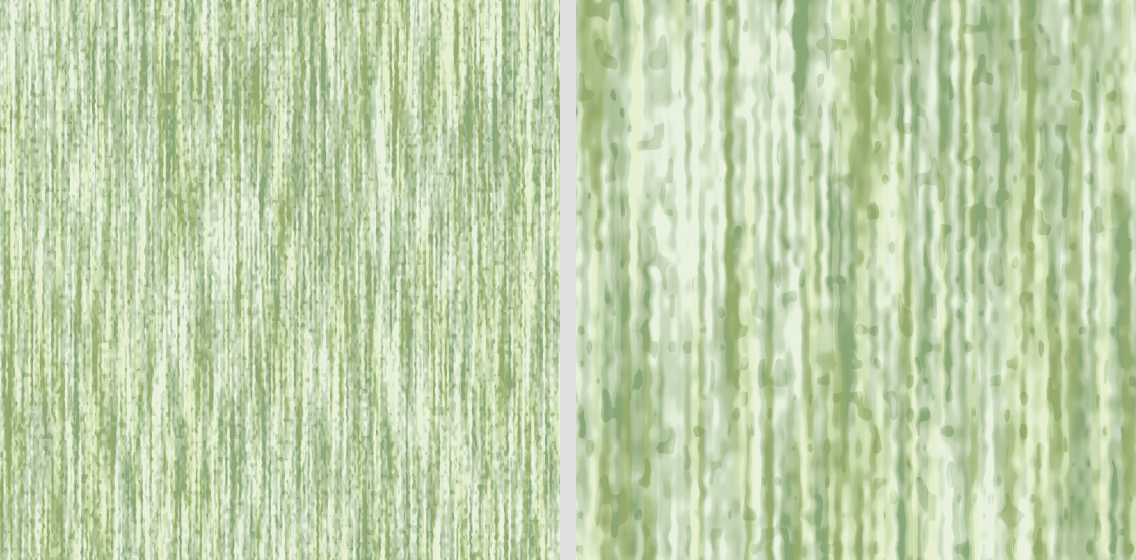
Left, the full canvas; right, a detail of the centre.
Give the GLSL for this texture, as a WebGL 1 fragment shader.

```glsl
precision highp float;
// Green brushed grass-cloth: fine vertical streaks with ragged edges and flecks.
// Stretched value noise at several widths sums to one tone, which is coloured
// by a cool and a warm green ramp; a separate streak noise picks the ramp.
uniform vec2 u_resolution;

float hash(vec2 cell) {
  vec3 q = fract(vec3(cell.xyx) * 0.1031);
  q += dot(q, q.yzx + 33.33);
  return fract((q.x + q.y) * q.z);
}

// Smooth value noise from 0 to 1
float noise(vec2 p) {
  vec2 cell = floor(p);
  vec2 f = fract(p);
  f = f * f * (3.0 - 2.0 * f);
  float low = mix(hash(cell), hash(cell + vec2(1.0, 0.0)), f.x);
  float high = mix(hash(cell + vec2(0.0, 1.0)), hash(cell + 1.0), f.x);
  return mix(low, high, f.y);
}

// Noise centred on zero; every column of cells starts at its own height
float streaks(vec2 p, vec2 cells, float seed) {
  vec2 q = p * cells + seed;
  float column = floor(q.x);
  float f = fract(q.x);
  float left = noise(vec2(column * 7.0, q.y + 40.0 * hash(vec2(column, seed))));
  float right = noise(vec2((column + 1.0) * 7.0,
                           q.y + 40.0 * hash(vec2(column + 1.0, seed))));
  return mix(left, right, smoothstep(0.1, 0.9, f)) - 0.5;
}

// Four-stop ramp over the tone, measured in standard deviations
vec3 ramp(float tone, vec3 deep, vec3 middle, vec3 light, vec3 pale) {
  vec3 color = mix(deep, middle, smoothstep(-2.1, -0.7, tone));
  color = mix(color, light, smoothstep(-0.7, 0.3, tone));
  return mix(color, pale, smoothstep(0.3, 1.7, tone));
}

void main() {
  vec2 uv = gl_FragCoord.xy / u_resolution.y;

  // Ragged edges: small sideways shifts that change quickly with height
  vec2 p = uv;
  p.x += 0.0017 * (noise(uv * vec2(90.0, 150.0) + 11.0) - 0.5);

  // Tone from faint wide bands down to strong hairline streaks and grain
  float patches = noise(uv * vec2(16.0, 5.0) + 53.0);
  float tone = 0.24 * (patches - 0.5);
  tone += 0.36 * streaks(p, vec2(52.0, 5.0), 3.0);
  tone += 0.60 * streaks(p, vec2(125.0, 7.0), 17.0);
  tone += 1.15 * streaks(p, vec2(245.0, 11.0), 29.0);
  tone += 0.60 * (noise(p * vec2(235.0, 115.0) + 71.0) - 0.5);
  tone = tone / 0.31 + 0.06;

  // Short dark flecks, denser in some patches, and thin pale threads
  float fleck = noise(p * vec2(205.0, 100.0) + 131.0);
  tone -= 1.2 * smoothstep(0.74, 0.84, fleck + 0.2 * (noise(uv * 9.0) - 0.5));
  float thread = streaks(p, vec2(215.0, 6.0), 47.0);
  tone += 0.8 * smoothstep(0.24, 0.36, thread);

  // Cool sage and warm yellow-green dyes
  vec3 cool = ramp(tone, vec3(0.54, 0.66, 0.47), vec3(0.69, 0.77, 0.61),
                   vec3(0.78, 0.845, 0.73), vec3(0.91, 0.95, 0.87));
  vec3 warm = ramp(tone, vec3(0.59, 0.67, 0.43), vec3(0.67, 0.75, 0.53),
                   vec3(0.80, 0.87, 0.69), vec3(0.90, 0.94, 0.81));
  float dye = streaks(p, vec2(165.0, 7.0), 83.0)
            + 0.3 * (noise(uv * vec2(12.0, 5.0) + 97.0) - 0.5);
  gl_FragColor = vec4(mix(cool, warm, smoothstep(-0.05, 0.18, dye)), 1.0);
}
```
